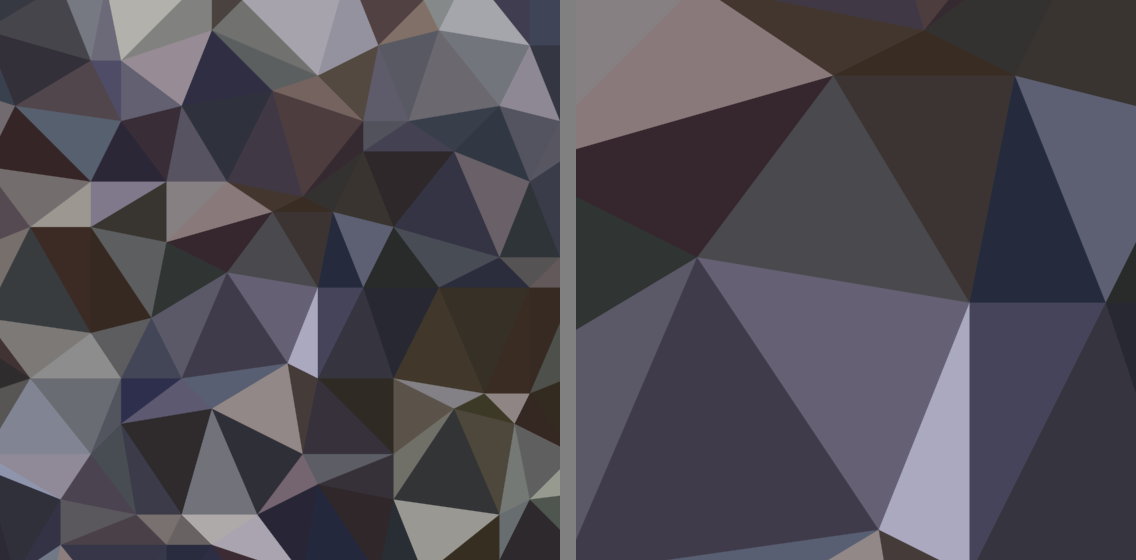
Left: the whole. Right: its middle third, enlarged.
A Shadertoy shader for this background:

```glsl
vec3 hash3(vec3 p) {
    p = fract(p * vec3(0.1031, 0.1030, 0.0973));
    p += dot(p, p.yxz + 33.33);
    return fract((p.xxy + p.yxx) * p.zyx);
}

vec3 smoothNoise(vec2 p) {
    vec2 i = floor(p), f = fract(p);
    f = f * f * (3.0 - 2.0 * f);
    vec3 low = mix(hash3(vec3(i, 3.0)), hash3(vec3(i + vec2(1, 0), 3.0)), f.x);
    vec3 high = mix(hash3(vec3(i + vec2(0, 1), 3.0)), hash3(vec3(i + 1.0, 3.0)), f.x);
    return mix(low, high, f.y);
}

float cross2(vec2 a, vec2 b) {
    return a.x * b.y - a.y * b.x;
}

// Jittered triangular lattice, snapped to a fine grid so some edges align
vec2 meshVertex(vec2 id) {
    vec2 jitter = hash3(vec3(id, 7.0)).xy - 0.5;
    vec2 site = vec2(4.9 * (id.x + 0.5 * id.y), 4.25 * id.y);
    return round(site + 3.3 * jitter) / 37.0;
}

float edgeDistance(vec2 p, vec2 a, vec2 b) {
    return cross2(b - a, p - a) / max(length(b - a), 0.0001);
}

// Positive inside a counter-clockwise triangle
float triangleDistance(vec2 p, vec2 a, vec2 b, vec2 c) {
    return min(edgeDistance(p, a, b), min(edgeDistance(p, b, c), edgeDistance(p, c, a)));
}

// Muted greys, lighter towards the top, with warm/cool and green/purple drift
vec3 facetColor(vec2 centre, vec3 seed) {
    vec3 h = hash3(seed);
    vec3 region = smoothNoise(centre * 4.0 + 11.0) - 0.5;
    float bias = mix(1.35, 0.4, smoothstep(0.62, 1.0, centre.y));
    float t = pow(h.x, bias * exp2(1.2 * region.z));
    float luma = 0.165 + 0.27 * t + 0.11 * t * t * t + 0.18 * pow(t, 10.0);
    float warm = region.x + 1.2 * (h.y - 0.5);
    float green = region.y + h.z - 0.5;
    return luma + vec3(0.006, -0.01, 0.008)
        + warm * vec3(0.06, 0.0, -0.07)
        + green * vec3(-0.025, 0.025, -0.025);
}

void addFacet(inout vec4 sum, vec2 p, vec2 a, vec2 b, vec2 c, vec3 seed) {
    float coverage = clamp(triangleDistance(p, a, b, c) * iResolution.y / 1.3 + 0.5, 0.0, 1.0);
    if (coverage > 0.0) {
        sum += coverage * vec4(facetColor((a + b + c) / 3.0, seed), 1.0);
    }
}

void mainImage(out vec4 fragColor, in vec2 fragCoord) {
    vec2 p = fragCoord / iResolution.y;
    float row = p.y * 37.0 / 4.25;
    vec2 home = floor(vec2(p.x * 37.0 / 4.9 - 0.5 * row, row));
    vec4 sum = vec4(0.31, 0.29, 0.33, 1.0) * 0.0001;

    for (int y = -1; y <= 1; y++) {
        for (int x = -1; x <= 1; x++) {
            vec2 id = home + vec2(x, y);
            vec2 a = meshVertex(id);
            vec2 b = meshVertex(id + vec2(1, 0));
            vec2 c = meshVertex(id + vec2(1, 1));
            vec2 d = meshVertex(id + vec2(0, 1));

            // Delaunay test: split along the diagonal with the fatter triangles
            float sinSum = cross2(c - b, a - b) * dot(a - d, c - d)
                         + dot(c - b, a - b) * cross2(a - d, c - d);
            if (sinSum >= 0.0) {
                addFacet(sum, p, a, b, c, vec3(id, 21.0));
                addFacet(sum, p, a, c, d, vec3(id, 58.0));
            } else {
                addFacet(sum, p, a, b, d, vec3(id, 21.0));
                addFacet(sum, p, b, c, d, vec3(id, 58.0));
            }
        }
    }
    fragColor = vec4(sum.rgb / sum.a, 1.0);
}
```
